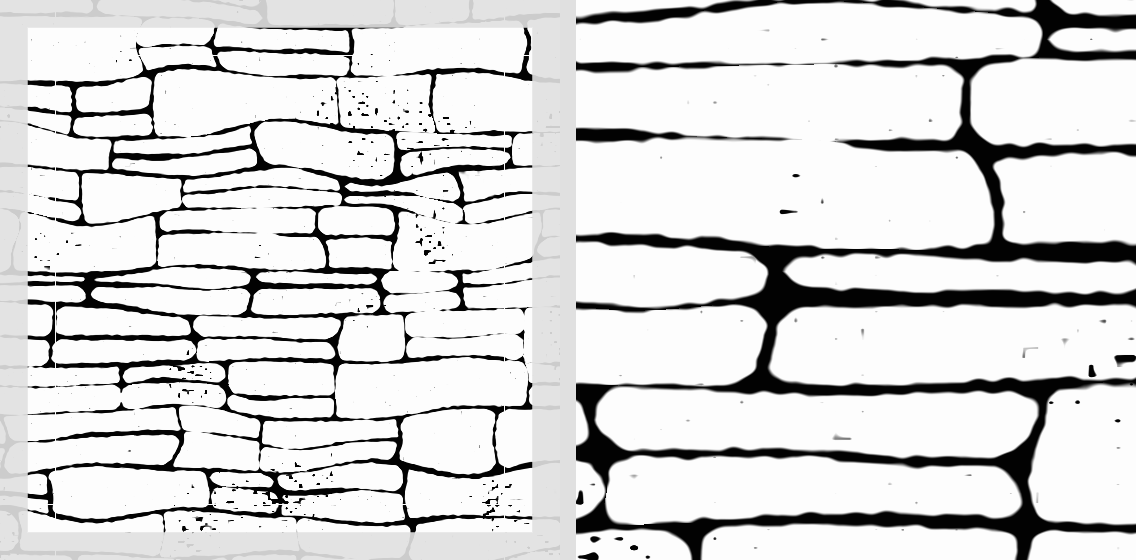
Left: the whole. Right: its middle third, enlarged.
Reproduce this texture procedurally as a three.js fragment shader.

```glsl
varying vec2 vUv;

// Layout, in units of the canvas unless noted
const float ROWS = 11.5;            // courses over the height
const float STONE_WIDTH = 0.23;     // mean stone length
const float ROW_JITTER = 0.34;      // in rows
const float ROW_WAVE = 0.42;        // in rows
const float SIDE_JITTER = 0.64;     // in stones
const float SIDE_WAVE = 0.09;       // in stones
const float SPLIT_CHANCE = 0.55;
const float SPLIT_MIN_HEIGHT = 0.85; // in rows
const vec2 CORNER = vec2(0.007, 0.025);

// Joints and pits
const float JOINT = 0.0015;
const float SIDE_THINNING = 0.0004;
const float INSET = 0.0038;
const float SWELL = 0.0055;
const float ROUGHNESS = 0.0030;
const float SOFTNESS = 0.0011;
const vec2 PIT_SCALE = vec2(125.0, 185.0);
const float PIT_LEVEL = 0.96;
const float PIT_CLUSTER = 0.20;

// Frame and fine pale seams, measured from the centre
const float FRAME = 0.4505;
const float SEAM = 0.401;
const float SEAM_WIDTH = 0.0007;

const vec3 STONE = vec3(0.992);
const vec3 INK = vec3(0.008);
const vec3 BORDER_STONE = vec3(0.89);
const vec3 BORDER_INK = vec3(0.80);

float hash(vec2 p) {
  vec3 q = fract(p.xyx * 0.1031);
  q += dot(q, q.yzx + 33.33);
  return fract((q.x + q.y) * q.z);
}

float noise(vec2 p) {
  vec2 i = floor(p);
  vec2 f = fract(p);
  f = f * f * (3.0 - 2.0 * f);
  float low = mix(hash(i), hash(i + vec2(1.0, 0.0)), f.x);
  float high = mix(hash(i + vec2(0.0, 1.0)), hash(i + 1.0), f.x);
  return mix(low, high, f.y);
}

// Wavy bed joint below a row, in rows
float bedEdge(float row, float x) {
  float wave = noise(vec2(x * 6.0, row * 7.0 + 40.0)) - 0.5;
  return row + ROW_JITTER * (hash(vec2(row, 3.0)) - 0.5) + ROW_WAVE * wave;
}

// Left side of a stone, in stones
float sideEdge(float column, float row, float y) {
  float wave = noise(vec2(y * 1.6, column * 5.0 + row * 17.0)) - 0.5;
  return column + SIDE_JITTER * (hash(vec2(column, row + 60.0)) - 0.5) + SIDE_WAVE * wave;
}

// Depth inside the rounded stone around p, zero at the joint's centre
float stoneDepth(vec2 p) {
  float y = p.y * ROWS;
  float row = floor(y + 0.5);
  row -= step(y, bedEdge(row, p.x));
  float bottom = bedEdge(row, p.x);
  float top = bedEdge(row + 1.0, p.x);

  float x = p.x / STONE_WIDTH + 7.0 * hash(vec2(row, 11.0));
  float column = floor(x + 0.5);
  column -= step(x, sideEdge(column, row, y));
  float left = sideEdge(column, row, y);
  float right = sideEdge(column + 1.0, row, y);

  // Some tall stones become two flat ones
  vec2 id = vec2(column, row);
  float nominalHeight = 1.0 + ROW_JITTER * (hash(vec2(row + 1.0, 3.0)) - hash(vec2(row, 3.0)));
  if (nominalHeight > SPLIT_MIN_HEIGHT && hash(id + 23.0) < SPLIT_CHANCE) {
    float middle = mix(bottom, top, 0.38 + 0.24 * hash(id + 31.0));
    middle += 0.14 * (noise(vec2(p.x * 11.0, row * 3.0)) - 0.5);
    if (y < middle) top = middle;
    else { bottom = middle; id += 0.5; }
  }

  vec2 gap = vec2(min(x - left, right - x) * STONE_WIDTH + SIDE_THINNING,
                  min(y - bottom, top - y) / ROWS);
  float radius = mix(CORNER.x, CORNER.y, hash(id + 47.0));
  float inset = INSET * pow(hash(id + 71.0), 2.0);
  return radius - length(max(radius - gap, 0.0)) - inset;
}

float jointInk(vec2 p) {
  float width = JOINT + SWELL * (noise(p * 17.0) - 0.5)
              + ROUGHNESS * (noise(p * vec2(110.0, 150.0)) - 0.5);
  return 1.0 - smoothstep(width - SOFTNESS, width + SOFTNESS, stoneDepth(p));
}

// Small pits, gathered in patches
float pitInk(vec2 p) {
  float level = PIT_LEVEL - PIT_CLUSTER * smoothstep(0.62, 0.95, noise(p * 9.0 + 5.0));
  return smoothstep(level, level + 0.07, noise(p * PIT_SCALE));
}

void main() {
  float ink = max(jointInk(vUv), pitInk(vUv));
  vec2 fromCentre = abs(vUv - 0.5);
  vec2 toSeam = abs(fromCentre - SEAM);
  ink *= smoothstep(0.0, 2.0 * SEAM_WIDTH, min(toSeam.x, toSeam.y));

  float border = smoothstep(FRAME - SOFTNESS, FRAME + SOFTNESS, max(fromCentre.x, fromCentre.y));
  vec3 wall = mix(STONE, INK, ink);
  vec3 paleWall = mix(BORDER_STONE, BORDER_INK, ink);
  gl_FragColor = vec4(mix(wall, paleWall, border), 1.0);
}
```
